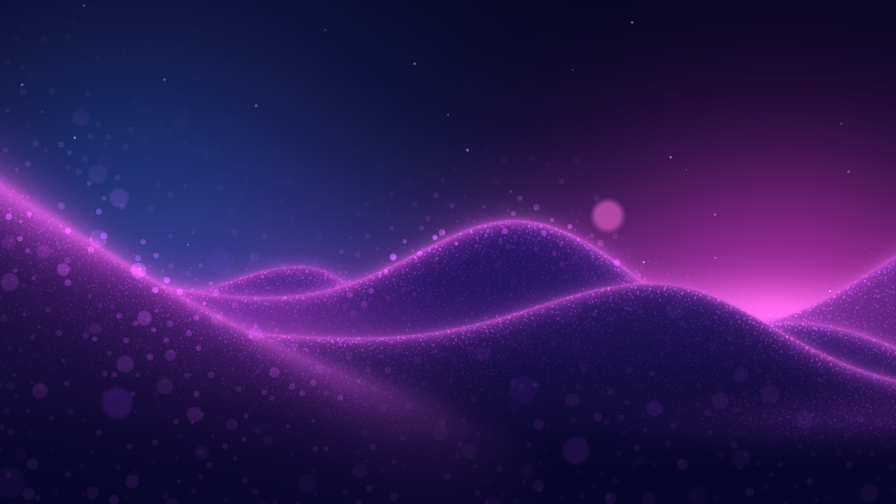
A WebGL 2 fragment shader for this background:

```glsl
#version 300 es
precision highp float;
// Glowing violet particle dunes under a blue and magenta night sky.
uniform vec2 u_resolution;
out vec4 fragColor;

const vec3 NIGHT = vec3(0.028, 0.022, 0.135);
const vec3 NAVY = vec3(0.032, 0.024, 0.165);
const vec3 INDIGO = vec3(0.135, 0.08, 0.37);
const vec3 PLUM = vec3(0.36, 0.13, 0.49);
const vec3 VIOLET = vec3(0.56, 0.20, 0.71);
const vec3 PINK = vec3(0.93, 0.38, 0.93);
const vec3 BLUE = vec3(0.075, 0.165, 0.305);
const vec3 MAGENTA = vec3(0.62, 0.15, 0.48);

vec3 hash3(vec2 p) {
  vec3 q = fract(p.xyx * vec3(0.1031, 0.1030, 0.0973));
  q += dot(q, q.yxz + 33.33);
  return fract((q.xxy + q.yzz) * q.zyx);
}

vec2 rotate(vec2 p, float angle) {
  float c = cos(angle), s = sin(angle);
  return vec2(c * p.x - s * p.y, s * p.x + c * p.y);
}

// Elliptical soft light.
float spot(vec2 p, vec2 center, vec2 size) {
  vec2 q = (p - center) / size;
  return exp(-dot(q, q));
}

float disc(vec2 p, vec2 center, float radius, float soft) {
  return 1.0 - smoothstep(radius - soft, radius + soft, length(p - center));
}

// One random disc per grid cell, kept inside its cell.
float scatter(vec2 p, float cell, float radius, float density, float seed) {
  vec2 id = floor(p / cell);
  vec3 place = hash3(id + seed);
  vec3 look = hash3(id + seed + 71.7);
  float r = radius * mix(0.4, 1.0, look.x);
  float soft = max(0.2 * r, 0.0012);
  vec2 center = (id + 0.5) * cell + (place.xy - 0.5) * (cell - 2.0 * (r + soft));
  return disc(p, center, r, soft) * step(place.z, density) * mix(0.3, 1.0, look.y);
}

// Overlapping turned layers of fine sand.
float sand(vec2 p) {
  float total = 0.0;
  for (int i = 0; i < 4; i++) {
    float k = float(i);
    total += scatter(rotate(p, 0.4 + 0.9 * k) + 9.0, 0.009 + 0.0017 * k, 0.0024, 0.5, 31.0 + 17.0 * k);
  }
  return min(total, 1.0);
}

// Sloping line with one hump: center, left width, right width, height.
float ridge(float x, vec2 line, vec4 hump) {
  float t = (x - hump.x) / (x < hump.x ? hump.y : hump.z);
  return line.x + line.y * x + hump.w * exp(-t * t);
}

// Signed distance below the crest, corrected for its slope.
float ridgeDepth(vec2 p, vec2 line, vec4 hump) {
  float h = ridge(p.x, line, hump);
  float slope = (ridge(p.x + 0.004, line, hump) - h) / 0.004;
  return (h - p.y) / sqrt(1.0 + slope * slope);
}

// Lays a grainy hill with a luminous crest and spray over the scene.
vec3 hill(vec3 scene, vec2 p, float depth, vec3 tint, float soft, float glow, float spread, float grain) {
  float inside = max(depth, 0.0);
  float outside = max(-depth, 0.0);
  float sheen = exp(-inside / spread);
  float rim = exp(-inside / (0.006 + 1.1 * soft));
  vec3 body = mix(NAVY, tint, smoothstep(0.04, 0.42, p.y));
  body = mix(body, VIOLET, glow * sheen * (0.75 + 0.5 * grain));
  body = mix(body, PINK, min(glow * rim * 0.85, 1.0));
  body += PINK * grain * (0.06 + 0.20 * sheen) * smoothstep(0.05, 0.35, p.y);
  float halo = glow * (0.5 * exp(-outside / (0.006 + 1.2 * soft)) + 0.18 * exp(-outside / 0.035));
  float spray = scatter(rotate(p, 0.5) + 5.0, 0.016, 0.003, 0.5, 13.0) * exp(-outside / 0.03);
  vec3 air = mix(scene, PINK, min(halo + 0.4 * glow * spray, 1.0));
  return mix(air, body, smoothstep(-soft, soft, depth));
}

vec3 sky(vec2 p) {
  vec3 c = NIGHT + BLUE * spot(p, vec2(0.26, 0.56), vec2(0.55, 0.45));
  c += vec3(0.13, 0.075, 0.19) * spot(p, vec2(0.68, 0.40), vec2(0.62, 0.24));
  c += MAGENTA * spot(p, vec2(1.57, 0.36), vec2(0.47, 0.34));
  c += vec3(0.42, 0.28, 0.36) * spot(p, vec2(1.53, 0.36), vec2(0.21, 0.075));
  return c + vec3(0.6, 0.45, 0.7) * scatter(rotate(p, 0.3), 0.095, 0.003, 0.3, 5.0);
}

void main() {
  vec2 p = gl_FragCoord.xy / u_resolution.y;
  p.x += 0.5 * (16.0 / 9.0 - u_resolution.x / u_resolution.y);
  float grain = sand(p);

  // Hills from far to near.
  float small = ridgeDepth(p, vec2(0.421, -0.1), vec4(0.613, 0.22, 0.15, 0.11));
  float right = ridgeDepth(p, vec2(0.34, 0.0), vec4(1.90, 0.255, 0.255, 0.19));
  float middle = ridgeDepth(p, vec2(0.49, -0.19), vec4(1.06, 0.33, 0.37, 0.27));
  float low = ridgeDepth(p, vec2(0.10, 0.0), vec4(1.57, 0.45, 0.45, 0.26));
  float front = ridgeDepth(p, vec2(0.38, -0.085), vec4(1.32, 0.36, 0.30, 0.168));
  float near = ridgeDepth(p, vec2(0.63, -0.65), vec4(1.10, 0.50, 0.50, 0.14));
  vec3 c = sky(p);
  c = hill(c, p, small, INDIGO * 1.2, 0.003, 0.65, 0.030, grain);
  c = hill(c, p, right, PLUM, 0.004, 0.75, 0.06, grain);
  c = hill(c, p, middle, INDIGO, 0.003, 0.85, 0.026, grain);
  c = mix(c, VIOLET, 0.5 * spot(p, vec2(0.50, 0.36), vec2(0.30, 0.06)));
  c = hill(c, p, low, INDIGO, 0.003, 0.75, 0.025, grain);
  c = hill(c, p, front, INDIGO * 0.9, 0.003, 0.70, 0.026, grain);
  c = mix(c, VIOLET, 0.35 * spot(p, vec2(1.72, 0.17), vec2(0.32, 0.045)) * (0.6 + 0.6 * grain));

  // The near slope is out of focus at both ends.
  float blur = 0.008 + 0.020 * (1.0 - smoothstep(0.0, 0.30, p.x)) + 0.050 * smoothstep(0.42, 0.9, p.x);
  float shine = 1.0 - smoothstep(0.15, 1.12, p.x);
  c = hill(c, p, near, INDIGO * 0.65, blur, shine, 0.09, grain * 0.45);

  // Floating dust and bokeh, dense near the left slope and the crests.
  float leftAir = exp(-abs(near) / 0.12) * (1.0 - smoothstep(0.15, 0.95, p.x));
  float crestAir = exp(-abs(middle + 0.01) / 0.05) * smoothstep(0.55, 0.8, p.x) * (1.0 - smoothstep(1.1, 1.35, p.x));
  float land = smoothstep(0.0, 0.08, max(front, near));
  vec2 drift = rotate(p, 0.6) + 4.0;
  c += PINK * scatter(drift, 0.036, 0.007, 0.6, 3.0) * (0.38 * leftAir + 0.45 * crestAir + 0.06 * land);
  c += PINK * scatter(drift, 0.085, 0.019, 0.5, 19.0) * (0.28 * leftAir + 0.08 * land);
  c += PLUM * scatter(drift, 0.23, 0.036, 0.4, 83.0) * (0.35 * leftAir + 0.20 * land);
  c = mix(c, vec3(0.78, 0.32, 0.72), 0.8 * disc(p, vec2(1.206, 0.572), 0.030, 0.009));

  fragColor = vec4(min(c, 1.0), 1.0);
}
```
